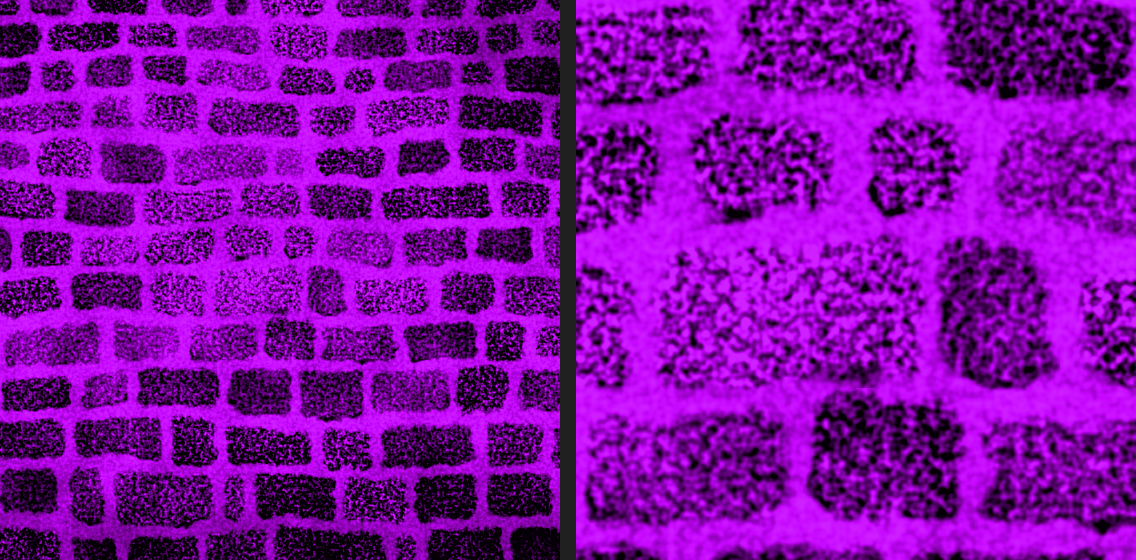
Left: the whole. Right: its middle third, enlarged.
A Shadertoy shader for this texture:

```glsl
// Weathered stone block wall in black and vivid violet, with coarse speckled grain.

const float ROWS = 12.0;          // courses over the canvas height
const float COLUMNS = 8.0;        // mean blocks per course
const float EDGE_JITTER = 0.62;   // irregularity of block widths
const float JOINT = 0.0095;       // mean half width of the mortar
const float CORNER = 0.016;       // block corner radius
const float GRAIN_SCALE = 140.0;  // speckles over the canvas
const float GRAIN_BLOCK = 1.15;
const float GRAIN_MORTAR = 0.30;
const float BLOCK_LEVEL = 0.37;
const float MORTAR_LEVEL = 1.03;
const vec3 BLACK = vec3(0.015, 0.0, 0.018);
const vec3 VIOLET = vec3(0.77, 0.015, 0.99);
const vec3 GLOW = vec3(0.04, 0.11, 0.02);

// Integer hash of a lattice point, two values in 0..1
vec2 hash2(vec2 cell) {
    uvec2 v = uvec2(ivec2(floor(cell)) + 4096);
    v = v * 1664525u + 1013904223u;
    v.x += v.y * 1664525u;
    v.y += v.x * 1664525u;
    v ^= v >> 16u;
    v.x += v.y * 1664525u;
    v.y += v.x * 1664525u;
    v ^= v >> 16u;
    return vec2(v & 65535u) / 65535.0;
}

float cornerSlope(vec2 cell, vec2 offset) {
    float angle = 6.2831853 * hash2(cell).x;
    return dot(vec2(cos(angle), sin(angle)), offset);
}

// Gradient noise, about -0.7..0.7
float gradientNoise(vec2 p) {
    vec2 i = floor(p), f = p - i;
    vec2 u = f * f * f * (f * (f * 6.0 - 15.0) + 10.0);
    vec2 e = vec2(1.0, 0.0);
    float low = mix(cornerSlope(i, f), cornerSlope(i + e, f - e), u.x);
    float high = mix(cornerSlope(i + e.yx, f - e.yx), cornerSlope(i + 1.0, f - 1.0), u.x);
    return mix(low, high, u.y);
}

float fractalNoise(vec2 p) {
    float sum = 0.0, weight = 1.0;
    for (int i = 0; i < 4; i++) {
        sum += weight * gradientNoise(p);
        p = p * 2.03 + 17.3;
        weight *= 0.55;
    }
    return sum;
}

float blockEdge(float index, float row) {
    return index + EDGE_JITTER * (hash2(vec2(index, row)).x - 0.5);
}

// Signed distance to the nearest block; also gives its id and local position
float blockDistance(vec2 p, out vec2 id, out vec2 local) {
    float slope = 0.8 + 0.4 * p.y;
    float y = ROWS * p.y * (0.8 + 0.2 * p.y) + 0.4;
    y += 0.45 * gradientNoise(p * vec2(3.0, 5.0) + 4.7);
    float row = floor(y);
    vec2 rowRandom = hash2(vec2(row, 91.0));
    float columns = COLUMNS * mix(0.8, 1.15, rowRandom.x);
    float x = p.x * columns + 7.0 * rowRandom.y;
    float index = floor(x);
    if (x < blockEdge(index, row)) index -= 1.0;
    else if (x >= blockEdge(index + 1.0, row)) index += 1.0;
    float left = blockEdge(index, row), right = blockEdge(index + 1.0, row);

    id = vec2(index, row);
    local = vec2((x - 0.5 * (left + right)) / columns, (y - row - 0.5) / (ROWS * slope));
    vec2 halfSize = 0.5 * vec2((right - left) / columns, 1.0 / (ROWS * slope));
    halfSize -= JOINT * mix(0.65, 1.4, hash2(id + 31.0).y);
    vec2 q = abs(local) - halfSize + CORNER;
    return length(max(q, 0.0)) + min(max(q.x, q.y), 0.0) - CORNER;
}

// Broad light: bright left of centre, dark at the bottom and upper right
float broadLight(vec2 p) {
    vec2 fromGlow = p - vec2(0.42, 0.6);
    float light = 0.30 * exp(-9.0 * dot(fromGlow, fromGlow));
    light -= 0.30 * smoothstep(0.30, 0.0, p.y);
    light -= 0.32 * smoothstep(0.5, 0.95, p.x) * smoothstep(0.6, 0.95, p.y);
    light -= 0.16 * smoothstep(0.9, 1.0, p.y) * smoothstep(0.45, 0.2, p.x);
    return light;
}

void mainImage(out vec4 fragColor, in vec2 fragCoord) {
    vec2 p = fragCoord / iResolution.xy;

    // Blocks with ragged outlines
    vec2 warp = vec2(fractalNoise(p * 9.0), fractalNoise(p * 9.0 + 53.0));
    vec2 id, local;
    float d = blockDistance(p + 0.008 * warp, id, local);
    d += 0.007 * fractalNoise(p * 38.0 + 11.0);
    float block = smoothstep(0.004, -0.005, d);

    // Tone of stone and mortar
    vec2 random = hash2(id + 211.0);
    float light = broadLight(p);
    float stain = fractalNoise(p * 11.0 + 29.0);
    float stone = BLOCK_LEVEL + 0.42 * (random.x - 0.5) + light + 0.34 * stain;
    float mortar = MORTAR_LEVEL + 1.1 * min(light, 0.0) + 0.22 * stain;
    float level = mix(mortar, stone, block);

    // Broken shadow under the blocks
    float shadow = smoothstep(0.006, 0.0, abs(d)) * smoothstep(0.0, -0.02, local.y);
    level -= 0.7 * shadow * smoothstep(0.0, 0.35, gradientNoise(p * 22.0 + 7.0));

    // Speckle
    float grain = gradientNoise(p * GRAIN_SCALE)
                + 0.75 * gradientNoise(p * GRAIN_SCALE * 1.8 + 71.0);
    level += grain * mix(GRAIN_MORTAR, GRAIN_BLOCK * mix(0.55, 1.15, random.y), block);

    vec3 color = mix(BLACK, VIOLET, clamp(level, 0.0, 1.0));
    color += GLOW * smoothstep(0.9, 1.3, level);
    fragColor = vec4(color, 1.0);
}
```
